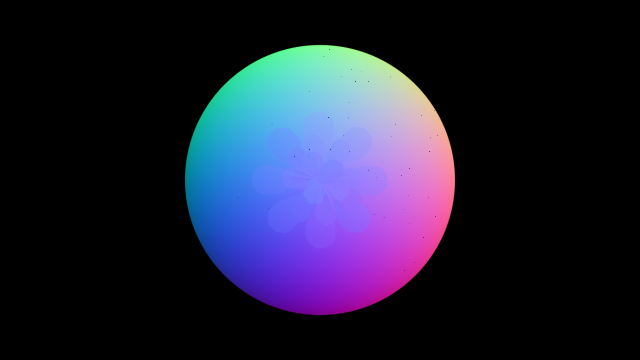
This texture map is drawn by a Shadertoy shader. Its source:

```glsl
// A sphere shown as a normal map: surface direction becomes colour.
// Rings of overlapping petals flatten the normals around the centre,
// with faint radial creases and a scatter of tiny dark specks.

const float TAU = 6.2831853;
const float RADIUS = 0.375;

float hash(vec2 p) {
    vec3 q = fract(vec3(p.xyx) * 0.1031);
    q += dot(q, q.yzx + 33.33);
    return fract((q.x + q.y) * q.z);
}

// Teardrop with a round tip and a neck stretched toward the centre.
float petalDistance(vec2 p, vec2 axis, float reach, float size) {
    vec2 q = vec2(dot(p, axis) - reach, p.x * axis.y - p.y * axis.x);
    q.x *= q.x < 0.0 ? 0.55 : 1.0;
    float ripple = 0.0012 * sin(q.y * 260.0 + reach * 90.0);
    return length(q) - size + ripple;
}

// Lays one ring of petals over the slope field.
vec2 petalRing(vec2 slope, vec2 p, float count, float turn, float reach,
               float size, float flatness, float jitter, float edge) {
    vec2 sphereSlope = p / RADIUS;
    for (float i = 0.0; i < count; i++) {
        float vary = hash(vec2(i + 3.0, count * 7.0 + reach * 100.0)) - 0.5;
        float angle = turn + TAU * i / count + vary * jitter;
        vec2 axis = vec2(cos(angle), sin(angle));
        float d = petalDistance(p, axis, reach + vary * jitter * 0.08, size);
        vec2 tilt = sphereSlope * flatness + axis * vary * 0.10;
        tilt += vec2(-axis.y, axis.x) * 0.035 * sin(i * 2.4);
        slope = mix(slope, tilt, 0.9 * (1.0 - smoothstep(-edge, edge, d)));
    }
    return slope;
}

// Specks gather toward the right and upper parts of the sphere.
float specks(vec2 p, float edge) {
    vec2 grid = p / 0.0185;
    vec2 cell = floor(grid);
    vec2 spot = 0.2 + 0.6 * vec2(hash(cell + 17.0), hash(cell + 71.0));
    float d = length(grid - cell - spot) * 0.0185;
    float chance = 0.012 + 0.10 * smoothstep(-0.1, 0.4, p.x + 0.45 * p.y);
    float present = step(hash(cell + 140.0), chance);
    return present * (1.0 - smoothstep(0.0011 - edge * 0.4, 0.0011 + edge * 0.4, d));
}

void mainImage(out vec4 fragColor, in vec2 fragCoord) {
    vec2 p = (fragCoord - 0.5 * iResolution.xy) / iResolution.y;
    float edge = 0.75 / iResolution.y;
    float r = length(p);
    vec2 slope = p / RADIUS;

    // Flower, from the outer ring inward
    slope = petalRing(slope, p, 8.0, 0.0, 0.148, 0.041, 0.76, 0.06, edge);
    slope = petalRing(slope, p, 8.0, 0.08, 0.090, 0.029, 0.62, 0.35, edge);
    slope = petalRing(slope, p, 5.0, 1.92, 0.050, 0.029, 0.45, 0.30, edge);

    // Radial creases
    float wedge = floor((atan(p.y, p.x) / TAU + 0.5) * 44.0);
    float crease = hash(vec2(wedge, 9.0)) - 0.5;
    float creaseFade = smoothstep(0.004, 0.03, r) * (1.0 - smoothstep(0.04, 0.13, r));
    slope += vec2(-p.y, p.x) / max(r, 0.001) * crease * 0.10 * creaseFade;

    // Normal to colour
    float height = sqrt(max(0.0, 1.0 - dot(slope, slope)));
    vec3 color = 0.5 + 0.5 * vec3(slope, height);
    color = mix(color, vec3(0.12, 0.08, 0.25), 0.75 * specks(p, edge));

    // Black surround
    color *= 1.0 - smoothstep(-edge, edge, r - RADIUS);
    fragColor = vec4(clamp(color, 0.0, 1.0), 1.0);
}
```
